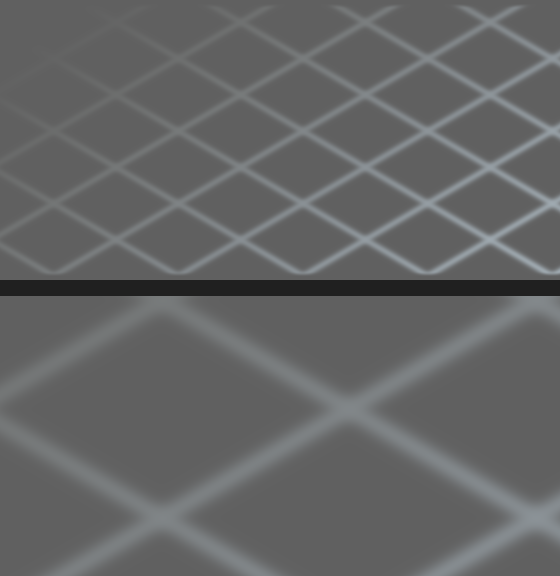
Top: the whole. Bottom: its middle third, enlarged.
Give the GLSL for this pattern, as a Shadertoy shader.

```glsl
// A soft diamond lattice of pale lines on flat grey.
// Two families of slanted lines repeat by fract; each has a Gaussian profile.
// The lines fade in diagonally and stop just short of the top and bottom.

// Soft line at every integer of the lattice coordinate.
float softLine(float coord, float unitsPerHeight) {
    float dist = abs(fract(coord + 0.5) - 0.5) / unitsPerHeight;
    float falloff = dist / 0.0098;
    return 0.85 * exp(-0.5 * falloff * falloff);
}

void mainImage(out vec4 fragColor, in vec2 fragCoord) {
    vec2 p = fragCoord / iResolution.y;

    // Lattice coordinates, with the origin on a crossing
    vec2 cellSize = vec2(0.4453, 0.2589);
    vec2 q = (p - vec2(0.4141, 0.6615)) / cellSize;
    float gradient = length(1.0 / cellSize);
    float rising = softLine(q.x - q.y, gradient);
    float falling = softLine(q.x + q.y, gradient);
    float lattice = rising + falling - rising * falling;

    // Blurred ends at the horizontal borders
    lattice *= smoothstep(0.012, 0.030, min(p.y, 1.0 - p.y));

    // Lines grow stronger and bluer towards the lower right
    float strength = clamp(0.27 * p.x + 0.35 * (1.0 - p.y) - 0.09, 0.0, 1.0);
    vec3 background = vec3(0.378, 0.378, 0.378);
    vec3 lineColor = mix(vec3(0.73, 0.77, 0.75), vec3(0.74, 0.80, 0.84),
                         smoothstep(0.05, 0.5, strength));

    fragColor = vec4(mix(background, lineColor, lattice * strength), 1.0);
}
```
